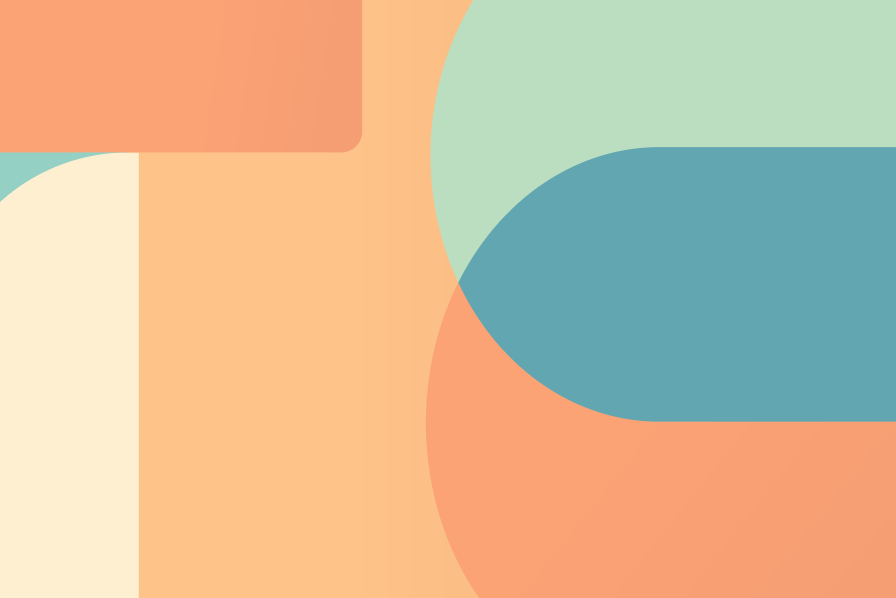
This background is drawn by a WebGL 2 fragment shader. Its source:

```glsl
#version 300 es
precision highp float;

uniform vec2 u_resolution;
out vec4 outColor;

const vec3 PEACH = vec3(0.996, 0.765, 0.537);
const vec3 PEACH_SHADE = vec3(0.984, 0.745, 0.518);
const vec3 CORAL = vec3(0.984, 0.639, 0.459);
const vec3 CORAL_SHADE = vec3(0.961, 0.616, 0.451);
const vec3 MINT = vec3(0.733, 0.871, 0.757);
const vec3 TEAL = vec3(0.380, 0.651, 0.690);
const vec3 SEAFOAM = vec3(0.584, 0.816, 0.769);
const vec3 CREAM = vec3(1.0, 0.937, 0.820);

// Approximate signed distance to an ellipse centred at the origin
float ellipseDistance(vec2 p, vec2 radii) {
  vec2 q = p / radii;
  float k = length(q);
  return k * (k - 1.0) / max(length(q / radii), 1e-4);
}

// Bar running off to the right, with an elliptical left end
float barDistance(vec2 p, vec2 center, vec2 radii) {
  vec2 q = p - center;
  return ellipseDistance(vec2(min(q.x, 0.0), q.y), radii);
}

// Column running downwards, with a round top cut by a straight right side
float archDistance(vec2 p, vec2 center, float radius, float right) {
  vec2 q = p - center;
  float dome = length(vec2(q.x, max(q.y, 0.0))) - radius;
  return max(dome, p.x - right);
}

// Panel filling the upper left, with its lower right corner rounded
float panelDistance(vec2 p, vec2 corner, float radius) {
  vec2 q = vec2(p.x - corner.x, corner.y - p.y) + radius;
  return length(max(q, 0.0)) + min(max(q.x, q.y), 0.0) - radius;
}

float coverage(float d, float pixel) {
  return clamp(0.5 - d / pixel, 0.0, 1.0);
}

void main() {
  vec2 p = gl_FragCoord.xy / u_resolution * vec2(1.5, 1.0);
  float pixel = 1.0 / u_resolution.y;

  // Overlapping bars on the right
  float upper = coverage(barDistance(p, vec2(1.1035, 0.7402), vec2(0.3828, 0.4453)), pixel);
  float lower = coverage(barDistance(p, vec2(1.1035, 0.2930), vec2(0.3906, 0.4610)), pixel);
  float lowerShade = smoothstep(0.7, 1.7, p.x - 0.8 * p.y);
  vec3 lowerColor = mix(CORAL, CORAL_SHADE, lowerShade);
  vec3 ground = mix(PEACH, PEACH_SHADE, smoothstep(0.55, 0.82, p.x));
  vec3 color = mix(mix(ground, MINT, upper), mix(lowerColor, TEAL, upper), lower);

  // Cream arch in front of a seafoam backing
  float backing = max(p.x - 0.2148, 0.6 - p.y);
  color = mix(color, SEAFOAM, coverage(backing, pixel));
  float arch = archDistance(p, vec2(0.2148, 0.4256), 0.3195, 0.2324);
  color = mix(color, CREAM, coverage(arch, pixel));

  // Coral panel, shaded towards its right side
  float panel = panelDistance(p, vec2(0.6064, 0.7451), 0.035);
  float panelShade = smoothstep(0.3, 0.65, p.x + 0.15 * (0.87 - p.y));
  color = mix(color, mix(CORAL, CORAL_SHADE, panelShade), coverage(panel, pixel));

  outColor = vec4(color, 1.0);
}
```
